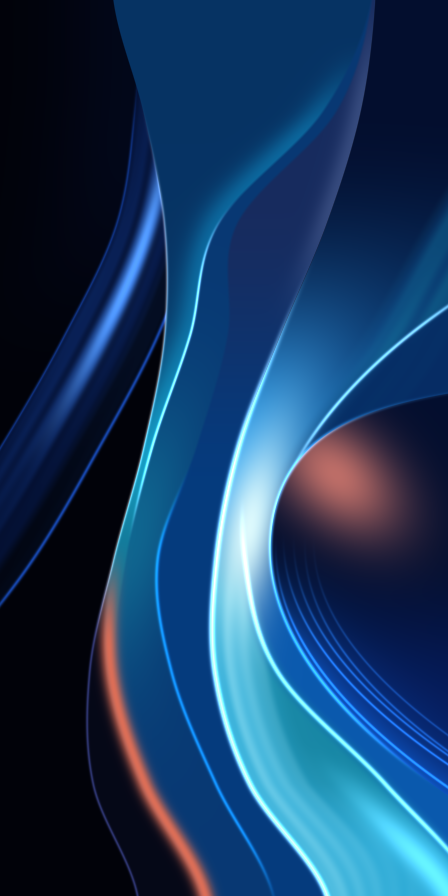
This background is drawn by a Shadertoy shader. Its source:

```glsl
// Flowing glassy ribbons in navy, teal and ice blue around a dark hollow.
// Ribbon edges are smooth curves x(y) through nine even knots; colours blend
// by signed distance to those edges, then thin bright lines are added.

const vec3 INK = vec3(.004, .008, .035);
const vec3 NAVY = vec3(.012, .055, .18);
const vec3 BLUE = vec3(.03, .22, .45);
const vec3 TEAL = vec3(.08, .52, .64);
const vec3 CYAN = vec3(.18, .67, .84);
const vec3 ICE = vec3(.72, .96, 1);
const vec3 CORAL = vec3(.86, .43, .34);

float hash(vec2 p) { return fract(sin(dot(p, vec2(127.1, 311.7))) * 43758.5); }

float noise(vec2 p) {
    vec2 i = floor(p), f = fract(p);
    f = f * f * (3. - 2. * f);
    return mix(mix(hash(i), hash(i + vec2(1, 0)), f.x),
               mix(hash(i + vec2(0, 1)), hash(i + 1.), f.x), f.y);
}

// Signed distance to a Catmull-Rom curve, positive on its right
float side(vec2 p, float k[9]) {
    float s = clamp(p.y * 4., 0., 7.999);
    int i = int(s);
    float t = s - float(i);
    float a = k[max(i - 1, 0)], b = k[i], c = k[i + 1], d = k[min(i + 2, 8)];
    float c1 = .5 * (c - a), c2 = a - 2.5 * b + 2. * c - .5 * d;
    float c3 = .5 * (d - a) + 1.5 * (b - c);
    float slope = 4. * (c1 + t * (2. * c2 + t * 3. * c3));
    return (p.x - b - t * (c1 + t * (c2 + t * c3))) / sqrt(1. + slope * slope);
}

// Signed distance to the bowl-shaped hollow, positive inside
float hollow(vec2 p) {
    float t = p.y - 1.224;
    float h = t < 0. ? min(-t, .38) : t;
    float squeeze = t < 0. ? 1. - h * h / .196 : 1.;
    float slope = 2.6 * h / (squeeze * squeeze);
    float d = (p.x - .604 - 1.3 * h * h / squeeze) / sqrt(1. + slope * slope);
    return d - max(-t - .38, 0.);
}

float fill(float d, float w) { return smoothstep(-w, w, d); }
float bell(float d, float w) { return exp(-d * d / (w * w)); }
float band(float y, float a, float b, float w) { return fill(y - a, w) * fill(b - y, w); }

void mainImage(out vec4 fragColor, in vec2 fragCoord) {
    // x runs 0..1 rightward, y runs 0..2 downward
    vec2 p = fragCoord / iResolution.xy;
    p = vec2(p.x, 2. - 2. * p.y);
    float y = p.y, w = max(.8 / iResolution.x, .0015);

    // Ribbon edges
    float outer = side(p, float[9](.253, .32, .367, .367, .32, .253, .2, .208, .307));
    float ember = side(p, float[9](.253, .32, .367, .367, .32, .25, .24, .315, .45));
    float fold = side(p, float[9](.83, .72, .487, .424, .339, .281, .26, .34, .48));
    float crease = side(p, float[9](.83, .75, .529, .508, .438, .352, .383, .482, .61));
    float spine = side(p, float[9](.838, .805, .729, .625, .531, .482, .479, .557, .729));
    float wing = side(p, float[9](1.25, 1.12, .97, .83, .66, .6, .62, .8, 1.));
    float blade = side(p, float[9](2.2, 1.8, 1.3, .911, .68, .59, .62, .8, 1.));
    float wave = side(p, float[9](.8, .75, .7, .62, .552, .547, .62, .86, 1.07));
    float tailL = side(p, float[9](.307, .3, .26, .143, 0., -.16, -.34, -.5, -.7));
    float tailR = side(p, float[9](.6, .52, .443, .352, .221, .073, -.117, -.3, -.5));
    float bowl = hollow(p);

    // Dark left ground and its trailing ribbon
    vec3 col = INK + NAVY * .35 * bell(tailL, .18) * fill(.6 - y, .3);
    float across = tailL / max(tailL - tailR, .01);
    float silk = noise(vec2(across * 13., y * 1.5));
    vec3 tail = mix(NAVY, vec3(.05, .17, .43), silk * (1. - .65 * smoothstep(.7, 1.3, y)));
    tail += vec3(.3, .5, .7) * bell(across - .4, .09) * band(y, .35, .85, .22);
    tail *= 1. - .65 * smoothstep(.65, .8, across);
    col = mix(col, tail, fill(tailL, w) * fill(-tailR, w));
    col += vec3(.08, .25, .6) * (bell(tailR, .004) + .5 * bell(tailL, .003)) * band(y, .25, 1.4, .1);

    // Right field: navy above, bright sweep toward the waist
    vec3 sweep = mix(NAVY, BLUE, smoothstep(.25, .95, y));
    float feather = noise(vec2(wing * 45., y * 2.)), upper = fill(1.05 - y, .1);
    sweep = mix(sweep, mix(BLUE, TEAL, .6 * feather), .75 * fill(wing, .025) * upper);
    sweep = mix(sweep, vec3(.02, .16, .38), .85 * fill(blade, .012) * upper);
    sweep += vec3(.18, .42, .48) * bell(spine, .2) * bell(y - 1.05, .32) * fill(-blade, .03);

    // Lower cascade between spine and hollow
    float strands = noise(vec2(spine * 55., y * 1.3));
    vec3 cascade = mix(CYAN, TEAL, smoothstep(.04, .16, spine) * band(y, 1.4, 1.8, .12));
    cascade = mix(cascade, ICE, .45 * strands * bell(spine, .13));
    cascade = mix(cascade, vec3(.04, .35, .68), fill(wave, .025));
    cascade += .3 * ICE * bell(wave + .06, .03) * smoothstep(1.65, 1.95, y);
    sweep = mix(sweep, cascade, smoothstep(1.12, 1.35, y));
    sweep = mix(sweep, vec3(.9, 1, 1), .95 * bell(spine - .065, .065) * bell(y - 1.18, .2));
    sweep += ICE * .75 * bell(wave, .005) * band(y, 1.25, 1.95, .15);
    sweep += ICE * .7 * bell(blade, .004) * band(y, .65, 1., .1);

    // Hollow with a warm glow and blue rim threads
    vec2 g = mat2(.75, -.66, .66, .75) * (p - vec2(.75, 1.06));
    vec3 cave = mix(NAVY, vec3(.02, .1, .34), smoothstep(1.2, 1.6, y));
    cave = mix(cave, vec3(.82, .47, .43), .9 * bell(g.x, .167) * bell(g.y, .105));
    float rim = smoothstep(1.18, 1.5, y);
    cave += vec3(.03, .22, .4) * exp(-max(bowl, 0.) * 14.) * rim;
    for (float n = 0.; n < 5.; n++) {
        float offset = .012 + .022 * n + .08 * (y - 1.3) * hash(vec2(n, 3));
        cave += vec3(.12, .35, .6) * bell(bowl - offset, .003) * rim * (1. - .15 * n);
    }
    sweep = mix(sweep, cave, fill(bowl, w));
    sweep += vec3(.2, .5, .7) * bell(bowl, .004) * band(y, .95, 1.65, .12);
    col = mix(col, sweep, fill(spine, w));

    // Main ribbon: three overlapping panels and an ember stripe
    vec3 panel = mix(vec3(.025, .2, .39), TEAL, .9 * bell(y - 1.17, .32));
    panel += vec3(.02, .2, .22) * bell(fold, .04) * band(y, .2, 1.1, .12);
    vec3 middle = mix(BLUE, TEAL, .6 * bell(y - 1.2, .3) * bell(fold, .12));
    vec3 inner = mix(vec3(.09, .17, .37), vec3(.02, .23, .49), smoothstep(.45, 1.1, y));
    inner += .12 * bell(spine, .03) * band(y, .1, .6, .15);
    panel = mix(mix(panel, middle, fill(fold, .004)), inner, fill(crease, .004));
    float warm = smoothstep(1.2, 1.45, y);
    panel = mix(panel, vec3(.02, .03, .09), fill(-ember, .006) * warm);
    panel = mix(panel, CORAL, bell(ember - .008, .019) * warm);
    col = mix(col, panel, fill(outer, w) * fill(-spine, w));

    // Bright edge lines
    col += vec3(.55, .75, .8) * bell(fold, .003) * band(y, .55, 1.1, .12);
    col += vec3(.05, .36, .55) * bell(crease, .004) * band(y, 1.15, 1.95, .12);
    col += mix(vec3(.4), vec3(.16, .18, .36), warm) * bell(outer, .003) * fill(y - .4, .2);
    col += ICE * bell(spine, .006) * smoothstep(.55, 1.1, y);
    fragColor = vec4(min(col, 1.), 1);
}
```
